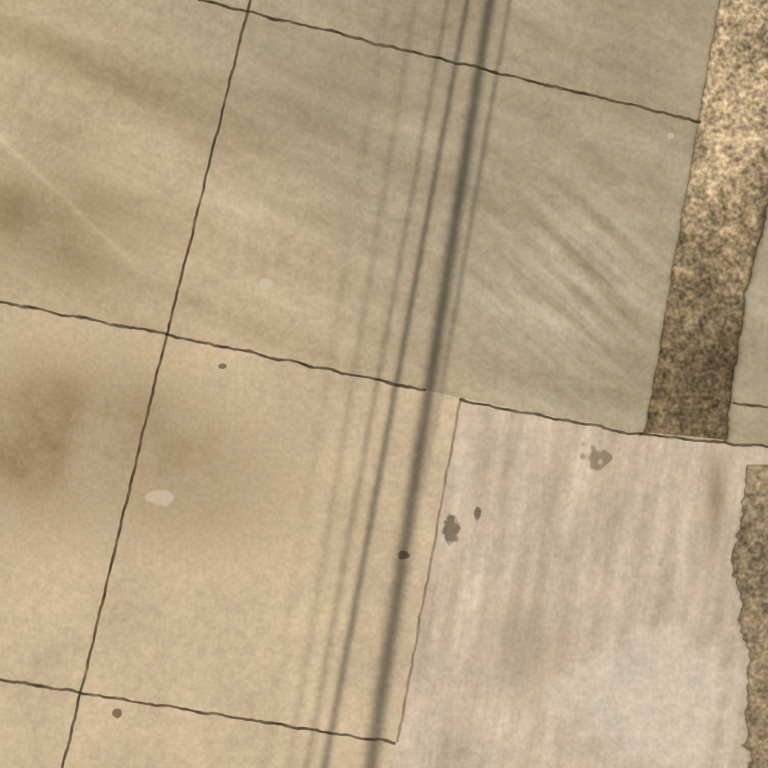
This texture is drawn by a WebGL 2 fragment shader. Its source:

```glsl
#version 300 es
precision highp float;
uniform vec2 u_resolution;
out vec4 fragColor;

const vec3 COOL = vec3(.67, .61, .505), WARM = vec3(.765, .68, .552);
const vec3 SAND = vec3(.80, .712, .585), PINK = vec3(.785, .705, .61);
const vec3 CHALK = vec3(.84, .775, .69), CRACK = vec3(.22, .18, .12);
const vec3 GRIT_LIGHT = vec3(.70, .61, .48), GRIT_DARK = vec3(.46, .39, .29);
const vec3 STAIN_TINT = vec3(.62, .57, .48), SHADE_TINT = vec3(.40, .41, .42);
const float GRAIN = .10, MOTTLE = .13, SEAM_WIDTH = .0012, SEAM_DARK = .75;

// Slab joints: end points
const vec4 SEAMS[10] = vec4[](
  vec4(.26, 1, .911, .841), vec4(0, .607, .217, .564), vec4(.217, .564, .553, .492),
  vec4(.599, .479, .833, .434), vec4(.833, .434, 1, .418), vec4(.326, 1, .217, .564),
  vec4(.217, .564, .081, 0), vec4(0, .115, .514, .0325), vec4(.955, .475, 1, .469),
  vec4(.599, .479, .518, .036));
// Cable shadows: x at the bottom, slope, half width, strength
const vec4 CABLES[6] = vec4[](
  vec4(.482, .156, .0085, .72), vec4(.423, .186, .0048, .52), vec4(.399, .184, .0048, .26),
  vec4(.376, .165, .006, .16), vec4(.345, .16, .007, .08), vec4(.488, .176, .0045, .3));
// Broad stains and small marks: centre and radii
const vec4 STAINS[8] = vec4[](
  vec4(.04, .725, .11, .06), vec4(.13, .67, .09, .04), vec4(.03, .43, .12, .11),
  vec4(.25, .38, .13, .09), vec4(.17, .46, .08, .07), vec4(.69, .17, .05, .05),
  vec4(.931, .35, .012, .06), vec4(.43, .88, .14, .06));
const float STAIN_AMOUNT[8] = float[](.6, .3, .55, .4, .3, .25, .5, .15);
const int DARK_MARKS = 5;
const vec4 MARKS[8] = vec4[](
  vec4(.588, .31, .011, .018), vec4(.622, .331, .005, .009), vec4(.525, .277, .008, .006),
  vec4(.289, .523, .006, .004), vec4(.152, .071, .006, .006), vec4(.208, .352, .018, .01),
  vec4(.346, .63, .009, .007), vec4(.873, .823, .005, .004));

vec2 gradientAt(vec2 cell) {
  uvec2 q = uvec2(ivec2(cell)) * uvec2(1597u, 3571u);
  uint h = (q.x ^ q.y) * 747796u + 28913u;
  h = (h ^ (h >> 15)) * 277803u;
  float angle = float((h ^ (h >> 13)) & 1023u) * .006136;
  return vec2(cos(angle), sin(angle));
}

float noise(vec2 p) {
  vec2 i = floor(p), f = p - i, u = f * f * (3. - 2. * f), e = vec2(1, 0);
  float a = dot(gradientAt(i), f), b = dot(gradientAt(i + e), f - e);
  float c = dot(gradientAt(i + e.yx), f - e.yx), d = dot(gradientAt(i + 1.), f - 1.);
  return mix(mix(a, b, u.x), mix(c, d, u.x), u.y);
}

float fbm(vec2 p) {
  float sum = 0., gain = .6;
  for (int i = 0; i < 5; i++, gain *= .55) {
    sum += gain * noise(p);
    p = mat2(1.6, 1.2, -1.2, 1.6) * p + 7.3;
  }
  return sum;
}

float segment(vec2 p, vec2 a, vec2 b) {
  vec2 ab = b - a;
  return length(p - a - ab * clamp(dot(p - a, ab) / dot(ab, ab), 0., 1.));
}

float blob(vec2 p, vec4 s) { vec2 q = (p - s.xy) / s.zw; return dot(q, q); }

// Noise drawn out along a direction
float streaks(vec2 p, float angle, vec2 scale) {
  vec2 along = vec2(cos(angle), sin(angle));
  return fbm(vec2(dot(p, along), dot(p, vec2(-along.y, along.x))) * scale);
}

void main() {
  vec2 p = gl_FragCoord.xy / u_resolution;
  float px = 1. / u_resolution.y;
  float mottle = fbm(p * 9. + 3.), fine = fbm(p * 75.), speck = noise(p * 190.);
  float wobble = .003 * noise(p * 38.) + .0012 * noise(p * 120.);

  // Slab regions
  float midY = .607 - .208 * min(p.x, .833) - .09 * max(p.x - .833, 0.);
  float lower = smoothstep(-px, px, midY - p.y), upper = 1. - lower;
  float poured = lower * smoothstep(-px, px, p.x - .511 - .183 * p.y);
  float coolness = smoothstep(.6, .95, .75 * p.x + .65 * p.y + .15 * mottle);
  vec3 color = mix(mix(mix(WARM, COOL, coolness), SAND, lower), PINK, poured);

  // Brushed streaks
  float sweepArea = exp(-blob(p, vec4(.74, .63, .13, .14))) * upper;
  color += vec3(.20, .21, .24) * streaks(p, -.75, vec2(4, 45)) * sweepArea;
  color += .11 * streaks(p, -.4, vec2(4, 22)) * upper;
  float band = (p.y - .965 + .42 * p.x) / .035;
  color -= .08 * exp(-band * band) * (1. - smoothstep(.1, .5, p.x));
  color += .13 * streaks(p, 1.4, vec2(5, 50)) * poured;
  color += .07 * exp(-segment(p, vec2(0, .82), vec2(.17, .66)) / .004);

  // Chalky patch, stains and grain
  float chalk = 1. - blob(p, vec4(.85, .09, .11, .10)) + 1.6 * mottle;
  color = mix(color, CHALK, .75 * poured * smoothstep(-.3, .4, chalk));
  for (int i = 0; i < 8; i++) {
    float amount = STAIN_AMOUNT[i] * exp(-blob(p, STAINS[i])) * (.85 + 1.6 * mottle + .7 * fine);
    color *= mix(vec3(1), STAIN_TINT, clamp(amount, 0., 1.));
  }
  color *= 1. + MOTTLE * mottle + GRAIN * (fine + .6 * speck);

  // Small marks and the spatter near the joint
  for (int i = 0; i < 8; i++) {
    float inside = 1. - smoothstep(.5, 1.3, blob(p, MARKS[i]) + 1.2 * fine);
    color = mix(color, i < DARK_MARKS ? GRIT_DARK * .65 : CHALK, .6 * inside);
  }
  float spatter = exp(-blob(p, vec4(.775, .405, .03, .025))) + 1.1 * noise(p * 65.);
  color = mix(color, GRIT_DARK, .6 * poured * smoothstep(.75, .95, spatter));

  // Rough strips at the right
  float left = p.x - .839 - .173 * (p.y - .434) - wobble;
  float right = p.x - .944 - .14 * (p.y - .423) - .1 * max(p.y - .61, 0.) - 2. * wobble;
  float bulge = (p.y - .27) / .07;
  float edge = p.x - .973 + .016 * exp(-bulge * bulge) - 4. * wobble;
  float strip = smoothstep(-px, px, min(min(left, -right), p.y - midY - .004));
  float corner = smoothstep(-px, px, min(edge, .395 - p.y));
  float paleness = max(smoothstep(.45, .98, p.y + .35 * mottle), .35 * corner);
  vec3 grit = mix(GRIT_DARK, GRIT_LIGHT, paleness) * (1. + .65 * fine + .35 * speck + .4 * mottle);
  color = mix(color, grit, max(strip, .85 * corner));
  float rim = upper * max(exp(-abs(right) / .0025), .6 * exp(-abs(left) / .0018));
  rim = max(rim, .6 * exp(-abs(edge) / .002) * step(p.y, .395));
  color = mix(color, CRACK, .7 * rim);

  // Joints, the last one faint
  for (int i = 0; i < 10; i++) {
    float d = segment(p + wobble, SEAMS[i].xy, SEAMS[i].zw) - .4 * SEAM_WIDTH;
    float line = 1. - smoothstep(0., SEAM_WIDTH + px, d);
    color = mix(color, CRACK, line * SEAM_DARK * (i == 9 ? .5 : 1.) * (.9 + .5 * noise(p * 60.)));
  }

  // Cable shadows, the last one fading out downwards
  for (int i = 0; i < 6; i++) {
    vec4 c = CABLES[i];
    float d = (p.x - c.x - c.y * p.y + .3 * wobble) / (c.z * (1.25 - .4 * p.y));
    float fade = i == 5 ? smoothstep(.3, .6, p.y) : 1. - .25 * abs(p.y - .55);
    color *= mix(vec3(1), SHADE_TINT, c.w * fade * exp(-d * d));
  }
  fragColor = vec4(clamp(color, 0., 1.), 1);
}
```
